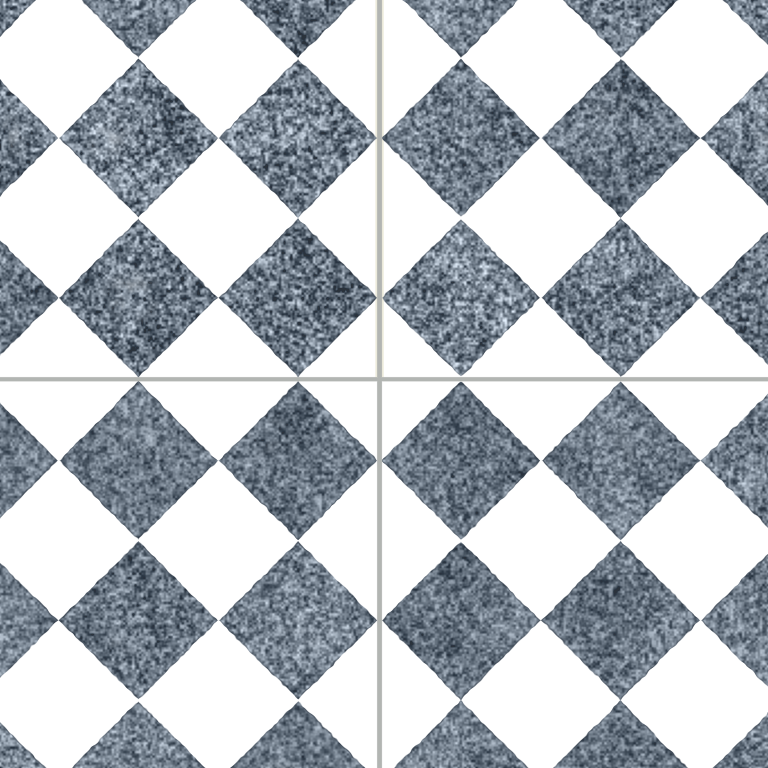
Reproduce this pattern procedurally as a three.js fragment shader.

```glsl
varying vec2 vUv;

// Layout, in canvas widths
const vec2 GROUT_CENTRE = vec2(0.4942, 0.5062);
const vec2 GROUT_HALF = vec2(0.0032, 0.0028);
const float FIRST_CENTRE = 0.1060;  // grout line to nearest diamond centre
const float PITCH = 0.2080;
const float DIAMOND_HALF = 0.1032;  // half diagonal
const float SOFT = 0.0010;
const float EDGE_WOBBLE = 0.0022;
const float RIM_WIDTH = 0.0030;

// Stone grain
const float COARSE_GRAIN = 190.0;
const float FINE_GRAIN = 340.0;
const float COARSE_AMOUNT = 0.40;
const float FINE_AMOUNT = 0.34;

// Colours
const vec3 STONE = vec3(0.430, 0.478, 0.530);
const vec3 STONE_DARK = vec3(0.22, 0.26, 0.31);
const vec3 STONE_PALE = vec3(0.80, 0.82, 0.84);
const vec3 WHITE = vec3(1.0);
const vec3 CREAM = vec3(0.94, 0.93, 0.87);
const vec3 GROUT = vec3(0.70, 0.71, 0.70);

float hash(vec2 p) {
  vec3 q = fract(vec3(p.xyx) * 0.1031);
  q += dot(q, q.yzx + 33.33);
  return fract((q.x + q.y) * q.z);
}

float noise(vec2 p) {
  vec2 cell = floor(p);
  vec2 f = fract(p);
  f = f * f * (3.0 - 2.0 * f);
  float low = mix(hash(cell), hash(cell + vec2(1.0, 0.0)), f.x);
  float high = mix(hash(cell + vec2(0.0, 1.0)), hash(cell + 1.0), f.x);
  return mix(low, high, f.y);
}

float cloud(vec2 p) {
  float sum = 0.0;
  float weight = 0.5;
  for (int i = 0; i < 4; i++) {
    sum += weight * noise(p);
    p = p * 2.03 + 17.3;
    weight *= 0.5;
  }
  return sum;
}

vec3 stone(vec2 uv, vec2 local, vec2 id) {
  // Each diamond has its own tone, contrast and worn spot
  float tone = (hash(id + 3.1) - 0.5) * 0.07;
  float contrast = mix(0.75, 1.05, hash(id + 8.7));
  contrast *= uv.y > GROUT_CENTRE.y ? 1.2 : 0.95;

  float grain = COARSE_AMOUNT * (noise(uv * COARSE_GRAIN) - 0.5)
              + FINE_AMOUNT * (noise(uv * FINE_GRAIN + 41.0) - 0.5);
  float mottle = (cloud(uv * 18.0) - 0.47) * 0.22;
  vec3 colour = STONE + tone + mottle + grain * contrast;

  vec2 spot = (vec2(hash(id + 12.3), hash(id + 21.9)) - 0.5) * 0.09;
  float wear = 1.0 - smoothstep(0.0, 0.045, length(local - spot));
  wear *= pow(hash(id + 30.5), 2.0) * smoothstep(0.3, 0.7, cloud(uv * 60.0));
  return mix(max(colour, STONE_DARK * 0.75), STONE_PALE, wear * 0.75);
}

void main() {
  // Diamond lattice laid outward from the grout cross
  vec2 fromCross = vUv - GROUT_CENTRE;
  vec2 side = vec2(fromCross.x < 0.0 ? -1.0 : 1.0, fromCross.y < 0.0 ? -1.0 : 1.0);
  vec2 outward = abs(fromCross) - FIRST_CENTRE;
  vec2 index = max(floor(outward / PITCH + 0.5), 0.0);
  vec2 local = (outward - index * PITCH) * side;
  vec2 id = side * (index + 1.0) + 10.0;

  // Slightly ragged diamond edge
  float edge = (abs(local.x) + abs(local.y) - DIAMOND_HALF) * 0.7071;
  edge += EDGE_WOBBLE * (noise(vUv * 150.0 + 7.0) - 0.5);
  float diamond = 1.0 - smoothstep(-SOFT, SOFT, edge);

  // Cream trim beside the upper vertical joint
  float upper = step(0.0, fromCross.y);
  float trim = upper * (1.0 - smoothstep(0.0045, 0.0065, abs(fromCross.x)));
  vec3 colour = mix(WHITE, CREAM, trim);

  // Stone with a patchy dark rim
  vec3 face = stone(vUv, local, id);
  float rim = smoothstep(-RIM_WIDTH, 0.0, edge) * noise(vUv * 120.0 + 90.0);
  face = mix(face, STONE_DARK, rim * 0.85);
  colour = mix(colour, face, diamond);

  // Grout lines
  vec2 joint = 1.0 - smoothstep(GROUT_HALF - SOFT, GROUT_HALF + SOFT, abs(fromCross));
  colour = mix(colour, GROUT, max(joint.x, joint.y));

  gl_FragColor = vec4(colour, 1.0);
}
```
